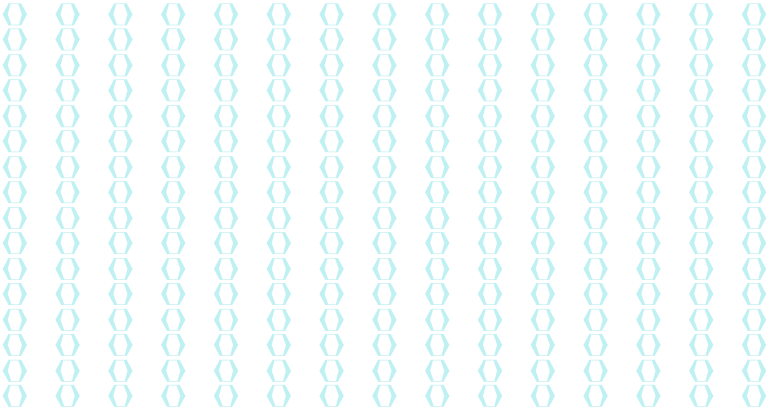
Reproduce this pattern procedurally as a WebGL 1 fragment shader.

```glsl
precision highp float;
// Columns of pale aqua hexagonal links, stacked in close pairs on white.

uniform vec2 u_resolution;

// All lengths are fractions of the canvas width.
const vec2 PAIR_PITCH = vec2(0.06875, 0.0663);
const vec2 FIRST_PAIR = vec2(0.0193, 0.0350);
const float PAIR_HALF_GAP = 0.0163;

const vec3 PAPER = vec3(1.0);
const vec3 AQUA = vec3(0.75, 0.94, 0.95);

// Offset from the centre of the nearest repeat.
vec2 repeatCentered(vec2 p, vec2 pitch) {
  return (fract(p / pitch + 0.5) - 0.5) * pitch;
}

// Signed distance to a flat-topped hexagon with pointed left and right tips.
float hexagonDistance(vec2 p, float tip, float flatHalf, float halfHeight) {
  vec2 q = abs(p);
  vec2 normal = normalize(vec2(halfHeight, tip - flatHalf));
  return max(dot(q - vec2(tip, 0.0), normal), q.y - halfHeight);
}

// Antialiased fill of a signed distance.
float coverage(float dist, float pixel) {
  return clamp(0.5 - dist / pixel, 0.0, 1.0);
}

// Thick side chevrons joined by hairlines at the top and bottom.
float hexagonLink(vec2 p, float pixel) {
  float outer = hexagonDistance(p, 0.0159, 0.0082, 0.0143);
  // A slight lean of the opening thickens opposite arms.
  vec2 leaning = p - vec2(p.y * 0.04, 0.0);
  float opening = hexagonDistance(leaning, 0.0092, 0.0050, 0.0134);
  return coverage(outer, pixel) - coverage(opening, pixel);
}

void main() {
  float pixel = 1.0 / u_resolution.x;
  // Measure downward from the top edge.
  vec2 p = vec2(gl_FragCoord.x, u_resolution.y - gl_FragCoord.y) * pixel;

  // Fold into one pair, then pick its upper or lower link.
  vec2 local = repeatCentered(p - FIRST_PAIR, PAIR_PITCH);
  local.y -= local.y < 0.0 ? -PAIR_HALF_GAP : PAIR_HALF_GAP;

  float ink = clamp(hexagonLink(local, pixel), 0.0, 1.0);
  gl_FragColor = vec4(mix(PAPER, AQUA, ink), 1.0);
}
```
